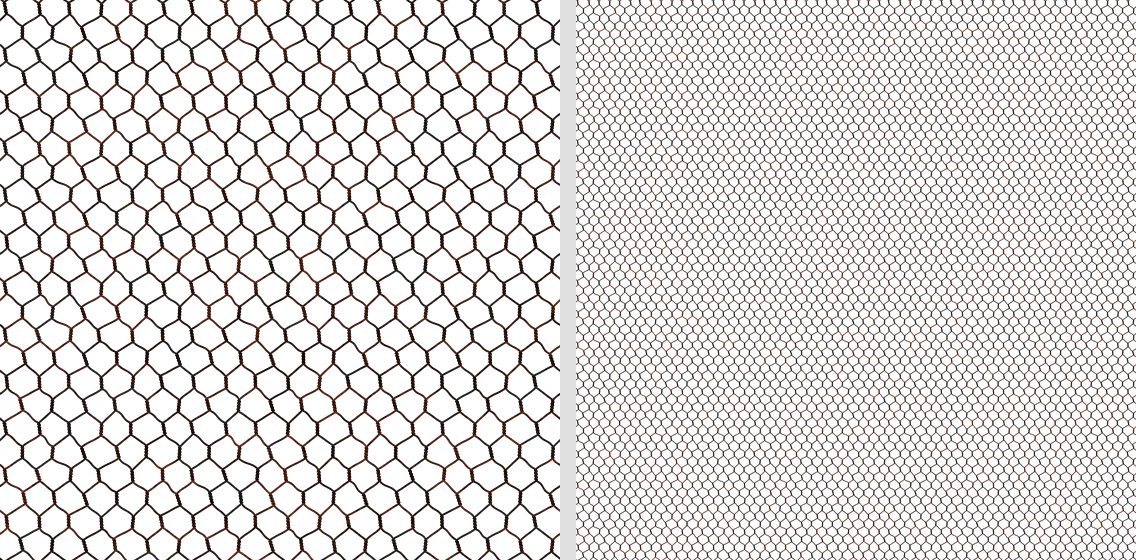
Left, the tile; right, the same tile 3 across and 3 down.
A three.js fragment shader for this pattern:

```glsl
varying vec2 vUv;

const vec2 CELLS = vec2(18.0, 24.0);       // twists across, staggered rows up
const vec2 ORIGIN = vec2(0.723, 0.625);    // first twist, in cells
const float BEND_PERIOD = 6.0;             // cells before the bends recur
const float WIRE_RADIUS = 0.00168;
const float TWIST_RADIUS = 0.0034;
const float TWIST_HALF = 0.0105;
const float TWIST_BEADS = 4.0;
const vec2 JITTER = vec2(0.0068, 0.0040);
const vec2 TILT_RANGE = vec2(-0.0036, 0.0014);
const float WAVER = 0.0034;
const float PATCHES = 24.0;
const float GRAINS = 180.0;
const vec3 BACKDROP = vec3(1.0);
const vec3 DARK_IRON = vec3(0.14, 0.065, 0.045);
const vec3 RUST = vec3(0.40, 0.145, 0.065);
const vec3 STEEL = vec3(0.13, 0.13, 0.125);
const float PI = 3.14159;

vec2 hash2(vec2 p) {
  vec3 q = fract(p.xyx * vec3(0.1031, 0.1030, 0.0973));
  q += dot(q, q.yzx + 33.33);
  return fract((q.xx + q.yz) * q.zy);
}

vec2 wrapCell(vec2 cell, float period) {
  return floor(mod(cell + 0.5, period));
}

// Two independent value noises that wrap over the canvas
vec2 noise2(vec2 uv, float period) {
  vec2 p = uv * period;
  vec2 i = floor(p);
  vec2 f = fract(p);
  f = f * f * (3.0 - 2.0 * f);
  vec2 low = mix(hash2(wrapCell(i, period)),
                 hash2(wrapCell(i + vec2(1.0, 0.0), period)), f.x);
  vec2 high = mix(hash2(wrapCell(i + vec2(0.0, 1.0), period)),
                  hash2(wrapCell(i + 1.0, period)), f.x);
  return mix(low, high, f.y);
}

// Twist centre (xy) and the offset from there to its upper end (zw)
vec4 twistAt(vec2 cell) {
  vec2 id = wrapCell(cell, BEND_PERIOD);
  vec2 centre = cell + vec2(0.5 * mod(id.y, 2.0), 0.0) + ORIGIN;
  centre = centre / CELLS + (hash2(id + 11.0) - 0.5) * JITTER;
  float tilt = mix(TILT_RANGE.x, TILT_RANGE.y, hash2(id + 47.0).x);
  return vec4(centre, tilt, TWIST_HALF);
}

// Coordinates along and across a direction
vec2 alongAcross(vec2 p, vec2 dir) {
  return vec2(dot(p, dir), dot(p, vec2(-dir.y, dir.x)));
}

// hit holds the nearest signed distance and its shade
void keepNearest(inout vec2 hit, float dist, float shade) {
  if (dist < hit.x) hit = vec2(dist, shade);
}

void addWire(inout vec2 hit, vec2 p, vec2 a, vec2 b, float waver) {
  float len = distance(a, b);
  vec2 q = alongAcross(p - a, (b - a) / len);
  float t = clamp(q.x / len, 0.0, 1.0);
  q.y -= waver * sin(2.0 * PI * t);
  float d = length(vec2(q.x - t * len, q.y));
  float r = min(d / WIRE_RADIUS, 1.0);
  keepNearest(hit, d - WIRE_RADIUS, 1.0 - 0.45 * r * r);
}

void addTwist(inout vec2 hit, vec2 p, vec4 twist) {
  vec2 q = alongAcross(p - twist.xy, normalize(twist.zw));
  float r = clamp(q.y / TWIST_RADIUS, -1.0, 1.0);
  float bead = abs(cos(q.x / TWIST_HALF * 0.5 * PI * TWIST_BEADS + r));
  float reach = TWIST_HALF - 0.5 * TWIST_RADIUS;
  float d = length(vec2(q.x - clamp(q.x, -reach, reach), q.y));
  float radius = TWIST_RADIUS * (0.70 + 0.30 * bead);
  keepNearest(hit, d - radius, (0.35 + 0.6 * bead) * (1.0 - 0.35 * r * r));
}

vec2 netting(vec2 uv) {
  vec2 hit = vec2(1.0);
  vec2 q = uv * CELLS - ORIGIN;
  for (int j = 0; j < 2; j++) {
    float row = floor(q.y) + float(j);
    float odd = mod(row, 2.0);
    float column = floor(q.x - 0.5 * odd);
    for (int i = -1; i < 3; i++) {
      vec2 cell = vec2(column + float(i), row);
      vec4 twist = twistAt(cell);
      vec4 left = twistAt(cell + vec2(odd - 1.0, 1.0));
      vec4 right = twistAt(cell + vec2(odd, 1.0));
      vec2 top = twist.xy + twist.zw;
      vec2 bend = (hash2(wrapCell(cell, BEND_PERIOD) + 83.0) - 0.4) * WAVER;
      addTwist(hit, uv, twist);
      addWire(hit, uv, top, left.xy - left.zw, bend.x);
      addWire(hit, uv, top, right.xy - right.zw, 0.3 * bend.y);
    }
  }
  return hit;
}

void main() {
  vec2 hit = netting(vUv);

  // Rust patches, bare steel and fine grain
  vec2 patches = noise2(vUv, PATCHES);
  vec2 grain = noise2(vUv, GRAINS);
  float rust = smoothstep(0.3, 0.8, 0.55 * patches.x + 0.45 * grain.x);
  float bare = smoothstep(0.62, 0.85, patches.y);
  vec3 metal = mix(mix(DARK_IRON, RUST, rust), STEEL, 0.85 * bare);
  metal *= hit.y * (0.85 + 0.3 * grain.y);

  float coverage = clamp(0.5 - hit.x / fwidth(vUv.y), 0.0, 1.0);
  gl_FragColor = vec4(mix(BACKDROP, metal, coverage), 1.0);
}
```
